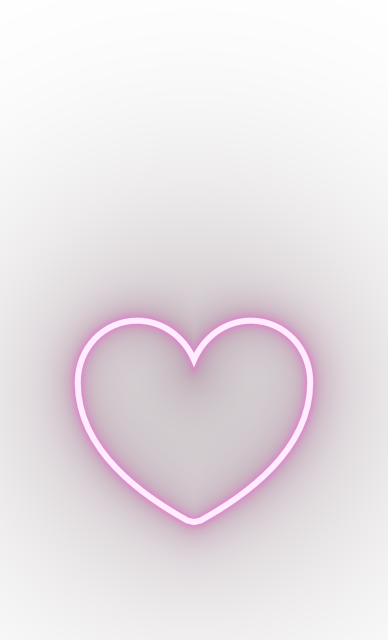
This background is drawn by a Shadertoy shader. Its source:

```glsl
const int CURVE_STEPS = 16;
const vec3 PAPER = vec3(1.0);
const vec3 HAZE_SHADE = vec3(0.178, 0.198, 0.188);
const vec3 HALO_SHADE = vec3(0.09, 0.175, 0.125);
const vec3 NEON_PINK = vec3(0.89, 0.50, 0.81);
const vec3 TUBE_WHITE = vec3(1.0, 0.93, 1.0);

float segmentDistance(vec2 p, vec2 a, vec2 b) {
    vec2 ap = p - a, ab = b - a;
    return length(ap - ab * clamp(dot(ap, ab) / dot(ab, ab), 0.0, 1.0));
}

vec2 cubicPoint(vec2 a, vec2 b, vec2 c, vec2 d, float t) {
    float s = 1.0 - t;
    return s * s * s * a + 3.0 * s * s * t * b + 3.0 * s * t * t * c + t * t * t * d;
}

float cubicDistance(vec2 p, vec2 a, vec2 b, vec2 c, vec2 d) {
    float nearest = 1e3;
    vec2 previous = a;
    for (int i = 1; i <= CURVE_STEPS; i++) {
        vec2 next = cubicPoint(a, b, c, d, float(i) / float(CURVE_STEPS));
        nearest = min(nearest, segmentDistance(p, previous, next));
        previous = next;
    }
    return nearest;
}

// Distance to the outline; p.x is measured from the axis of symmetry
float heartDistance(vec2 p) {
    p.x = abs(p.x);
    vec2 cusp = vec2(0.0, 0.722);
    vec2 crown = vec2(0.1466, 0.823);
    vec2 side = vec2(0.2996, 0.664);
    vec2 foot = vec2(0.0172, 0.308);
    vec2 tip = vec2(0.0, 0.304);
    // Running past the axis gives the cusp a mitred point
    float d = segmentDistance(p, vec2(-0.0071, 0.7055), cusp);
    d = min(d, cubicDistance(p, cusp, vec2(0.026, 0.782), vec2(0.082, 0.823), crown));
    d = min(d, cubicDistance(p, crown, vec2(0.2328, 0.823), vec2(0.2996, 0.752), side));
    d = min(d, cubicDistance(p, side, vec2(0.2996, 0.489), vec2(0.1336, 0.373), foot));
    return min(d, segmentDistance(p, foot, tip));
}

float gaussian(float x, float sigma) {
    return exp(-0.5 * x * x / (sigma * sigma));
}

float falloff(float d, float reach) {
    return exp(-max(d, 0.0) / reach);
}

void mainImage(out vec4 fragColor, in vec2 fragCoord) {
    // One unit is the canvas width
    vec2 p = fragCoord / iResolution.x - vec2(0.5, 0.0);
    float pixel = 1.0 / iResolution.x;
    float edge = heartDistance(p) - 0.0078;

    // Wide grey haze and the darker halo hugging the outline
    float haze = gaussian(length(p - vec2(0.0, 0.6185)), 0.41);
    vec3 color = PAPER - HAZE_SHADE * haze - HALO_SHADE * falloff(edge, 0.056);

    // Pink bloom and bright tube
    color = mix(color, NEON_PINK, 0.85 * falloff(edge, 0.0086));
    color = mix(color, TUBE_WHITE, 1.0 - smoothstep(-0.75 * pixel, 0.75 * pixel, edge));
    fragColor = vec4(color, 1.0);
}
```
